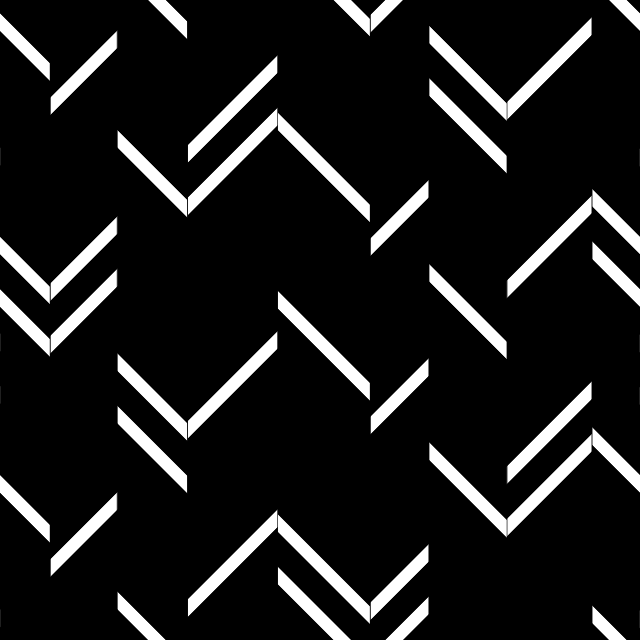
This pattern is drawn by a WebGL 2 fragment shader. Its source:

```glsl
#version 300 es
precision highp float;
// Broken white zigzags on black: slanted bars in eight uneven columns, wrapping at every side.

uniform vec2 u_resolution;
out vec4 fragColor;

const vec3 BLACK = vec3(0.0);
const vec3 WHITE = vec3(1.0);

const int COLUMNS = 8;
const float BAR_HALF_HEIGHT = 0.01365;
const float SEAM_HALF_WIDTH = 0.0007;
const float THREAD_SHADE = 0.28;

// Column borders; the last column wraps past the right side.
const float BORDER[9] = float[](0.0785, 0.1831, 0.2930, 0.4336, 0.5786,
                                0.6702, 0.7923, 0.9250, 1.0785);

// Height of the middle of the close pair, at each column's centre.
const float PAIR_HEIGHT[8] = float[](0.5547, 0.3385, 0.7884, 0.0697,
                                     0.0495, 0.8444, 0.2832, 0.5736);

// Signed shortest distance on a unit loop.
float wrapped(float d) {
    return d - floor(d + 0.5);
}

// Share of a pixel, centred at d, that a strip around zero covers.
float stripCoverage(float d, float halfWidth, float pixel) {
    float overlap = min(d + 0.5 * pixel, halfWidth) - max(d - 0.5 * pixel, -halfWidth);
    return clamp(overlap / pixel, 0.0, 1.0);
}

// One bar, measured up and down from its centre line.
float bar(float d, float pixel) {
    return clamp((BAR_HALF_HEIGHT - abs(wrapped(d))) / (1.2 * pixel) + 0.5, 0.0, 1.0);
}

// Four bars per loop: a close pair and two single ones, mirrored by direction.
float barStack(float y, float direction, float pixel) {
    float v = y * direction;
    float pair = max(bar(v - 0.0410, pixel), bar(v + 0.0410, pixel));
    float singles = max(bar(v - 0.3314, pixel), bar(v + 0.3900, pixel));
    return max(pair, singles);
}

// A column of bars that rise (+1) or fall (-1) to the right.
float column(vec2 p, float centre, float halfWidth, float height, float direction, vec2 pixel) {
    float d = wrapped(p.x - centre);
    float stack = barStack(p.y - height - direction * d, direction, pixel.y);
    return stack * stripCoverage(d, halfWidth, pixel.x);
}

// Faint hairline ends of rising bars along a seam.
float thread(vec2 p, float seam, float height, vec2 pixel) {
    return THREAD_SHADE * column(p, seam, SEAM_HALF_WIDTH, height, 1.0, pixel);
}

void main() {
    vec2 pixel = 1.0 / u_resolution;
    vec2 p = gl_FragCoord.xy * pixel;

    // Columns alternate between rising and falling bars.
    float light = 0.0;
    for (int i = 0; i < COLUMNS; i++) {
        float centre = 0.5 * (BORDER[i] + BORDER[i + 1]);
        float halfWidth = 0.5 * (BORDER[i + 1] - BORDER[i]) - SEAM_HALF_WIDTH;
        float direction = i % 2 == 0 ? 1.0 : -1.0;
        light += column(p, centre, halfWidth, PAIR_HEIGHT[i], direction, pixel);
    }

    // Hairlines at the outer sides and at three inner seams.
    light += thread(p, 0.0, 0.4232, pixel);
    light += thread(p, BORDER[1], 0.6070, pixel);
    light += thread(p, BORDER[3], 0.8587, pixel);
    light += thread(p, BORDER[6], 0.2169, pixel);

    fragColor = vec4(mix(BLACK, WHITE, clamp(light, 0.0, 1.0)), 1.0);
}
```
